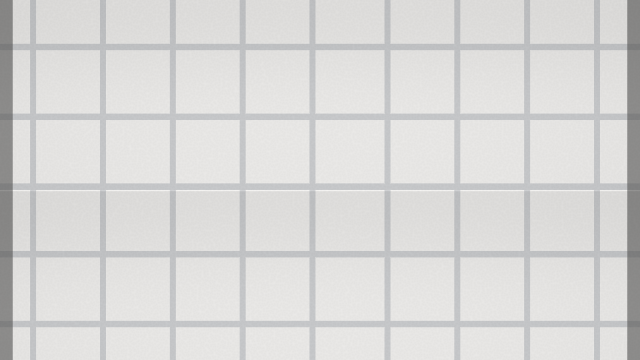
This pattern is drawn by a Shadertoy shader. Its source:

```glsl
#define PITCH 0.1940
#define CENTER vec2(0.0833, -0.1123)
#define FIRST_LINE vec2(0.1042, 0.0938)
#define LINE_HALF vec2(0.0084, 0.0091)
#define TILE_COLOR vec3(0.906, 0.902, 0.895)
#define GROUT_COLOR vec3(0.772, 0.778, 0.786)
#define SHEET_HEIGHT 0.530
#define BAND_WIDTH 0.0353
#define BAND_SHADE 0.615
#define GRAIN_SCALE 150.0
#define GRAIN_AMOUNT 0.022

vec2 hash22(vec2 p) {
    vec3 q = fract(p.xyx * vec3(0.1031, 0.1030, 0.0973));
    q += dot(q, q.yzx + 33.33);
    return fract((q.xx + q.yz) * q.zy);
}

// Distance to the nearest scattered cell point
float cellular(vec2 p) {
    vec2 cell = floor(p), local = fract(p);
    float nearest = 2.0;
    for (int j = -1; j <= 1; j++)
        for (int i = -1; i <= 1; i++) {
            vec2 offset = vec2(i, j);
            nearest = min(nearest, length(offset + hash22(cell + offset) - local));
        }
    return nearest;
}

// Signed distances to grid lines, mirrored about the odd-sized middle cell
vec2 gridDistance(vec2 p) {
    vec2 d = abs(p - CENTER) - FIRST_LINE;
    return abs(fract(d / PITCH + 0.5) - 0.5) * PITCH - LINE_HALF;
}

float below(float edge, float d, float px) {
    return 1.0 - smoothstep(edge - 0.6 * px, edge + 0.6 * px, d);
}

void mainImage(out vec4 fragColor, in vec2 fragCoord) {
    float px = 1.0 / iResolution.y;
    vec2 p = (fragCoord - 0.5 * iResolution.xy) * px;
    float halfWidth = 0.5 * iResolution.x * px;

    float edgeDistance = halfWidth - abs(p.x);
    float band = below(BAND_WIDTH, edgeDistance, px);

    // Grout lines, with a faint light rim around each tile
    vec2 lines = gridDistance(p);
    float d = min(lines.x, lines.y);
    float grout = below(0.0, d, px);
    float rim = (1.0 - grout) * below(0.002, d, px);
    vec3 color = mix(TILE_COLOR, GROUT_COLOR, grout * (1.0 - 0.4 * band));
    color += 0.008 * rim;

    // Each stacked sheet is dimmer towards its top and its sides
    float sheet = fract((0.5 - p.y) / SHEET_HEIGHT);
    float side = p.x / halfWidth;
    color *= mix(0.955, 1.0, smoothstep(0.0, 0.65, sheet));
    color *= 1.0 - 0.018 * side * side;

    // Bright joint between the two sheets
    float joint = below(0.0016, abs(p.y - 0.5 + SHEET_HEIGHT), px);
    color += 0.05 * joint;

    // Fine surface grain
    color += GRAIN_AMOUNT * (cellular(p * GRAIN_SCALE + 400.0) - 0.45);

    // Shaded bands at both ends
    color *= mix(1.0, BAND_SHADE, band);
    fragColor = vec4(color, 1.0);
}
```
